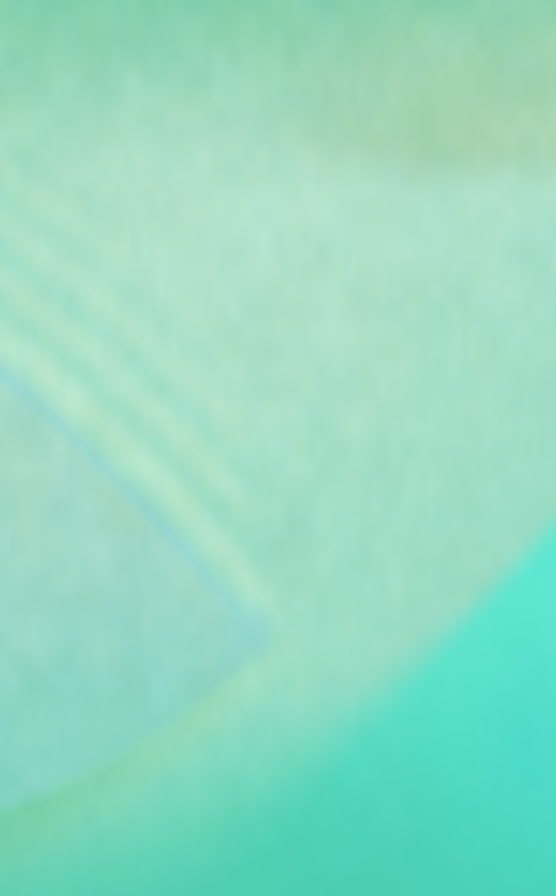
This background is drawn by a Shadertoy shader. Its source:

```glsl
#define TOP_GREEN vec3(0.51, 0.81, 0.67)
#define PALE_MINT vec3(0.69, 0.88, 0.79)
#define COOL_MINT vec3(0.60, 0.86, 0.77)
#define WARM_SAND vec3(0.64, 0.82, 0.68)
#define RIDGE_LIGHT vec3(0.71, 0.90, 0.79)
#define EDGE_BLUE vec3(0.56, 0.84, 0.82)
#define LEAF_GREEN vec3(0.46, 0.81, 0.66)
#define BAND_TIP vec3(0.63, 0.87, 0.75)
#define BRIGHT_AQUA vec3(0.39, 0.91, 0.82)
#define DEEP_AQUA vec3(0.29, 0.81, 0.70)
#define RIDGE_PERIOD 0.063
#define GRAIN 0.034

float hash(vec2 p) {
    return fract(sin(dot(p, vec2(127.1, 311.7))) * 43758.5453);
}

float noise(vec2 p) {
    vec2 cell = floor(p), f = fract(p);
    f = f * f * (3.0 - 2.0 * f);
    float low = mix(hash(cell), hash(cell + vec2(1, 0)), f.x);
    float high = mix(hash(cell + vec2(0, 1)), hash(cell + vec2(1, 1)), f.x);
    return mix(low, high, f.y);
}

// Soft bell of the given half width
float bell(float d, float width) {
    d /= width;
    return exp(-d * d);
}

// Height of a quadratic curve at x
float curve(float x, vec3 k) {
    return k.x + x * (k.y + x * k.z);
}

vec3 backdrop(vec2 uv) {
    vec3 col = mix(COOL_MINT, PALE_MINT, smoothstep(0.15, 0.68, uv.y - 0.12 * uv.x));
    col = mix(col, TOP_GREEN, smoothstep(0.79, 1.04, uv.y));
    // Cooler side margins
    col = mix(col, COOL_MINT, 0.5 * smoothstep(0.55, 1.05, uv.x) * smoothstep(0.9, 0.6, uv.y));
    col = mix(col, TOP_GREEN, 0.35 * smoothstep(0.3, 0.0, uv.x) * smoothstep(0.6, 0.95, uv.y));
    // Sandy patch with a rim that sags in the middle
    float sag = uv.x - 0.82;
    float sandRim = 0.795 + 0.3 * sag * sag + 0.02 * (noise(uv * vec2(9.0, 4.0)) - 0.5);
    float sand = smoothstep(-0.02, 0.04, uv.y - sandRim) * smoothstep(1.08, 0.84, uv.y);
    return mix(col, WARM_SAND, 0.85 * sand * smoothstep(0.35, 0.8, uv.x));
}

// Diagonal ridges that spread apart toward their rounded right ends
vec3 addRidges(vec3 col, float offset, float x) {
    float period = RIDGE_PERIOD + 0.035 * x;
    float wave = 0.5 + 0.5 * cos(6.2832 * (offset - 0.035 - 0.03 * x) / period);
    float fade = smoothstep(0.0, 0.02, offset) * smoothstep(0.34, 0.1, offset);
    fade *= smoothstep(0.5, 0.41, x);
    return mix(col, mix(COOL_MINT + 0.01, RIDGE_LIGHT, wave), 0.65 * fade);
}

void mainImage(out vec4 fragColor, in vec2 fragCoord) {
    vec2 uv = fragCoord / iResolution.xy;
    float above = uv.y - curve(uv.x, vec3(0.59, -0.52, -0.25));
    float lower = uv.y - curve(uv.x, vec3(0.095, 0.23, 0.30));
    float shore = uv.y - curve(uv.x, vec3(0.04, 0.03, 0.35));

    vec3 col = addRidges(backdrop(uv), above, uv.x);

    // Bright crest that runs along the wedge to its tip
    float crest = bell(above - 0.035 - 0.03 * uv.x, 0.02) * smoothstep(0.55, 0.47, uv.x);
    col = mix(col, RIDGE_LIGHT, 0.4 * crest);

    // Aqua corner, soft on the left and crisper on the right
    float softness = mix(0.13, 0.028, smoothstep(0.2, 0.9, uv.x));
    vec3 aqua = mix(DEEP_AQUA, BRIGHT_AQUA, smoothstep(0.02, 0.42, uv.y + 0.06 * uv.x));
    aqua = mix(aqua, vec3(0.29, 0.86, 0.80), 0.6 * bell(length(uv - vec2(1.0, 0.14)), 0.18));
    col = mix(col, aqua, smoothstep(softness, -softness, shore));
    // Faint halo just outside the shore
    vec3 halo = mix(LEAF_GREEN, aqua, 0.5);
    col = mix(col, halo, 0.35 * smoothstep(0.2, 0.0, shore) * smoothstep(0.75, 0.3, uv.x));

    // Wedge on the left
    float wedge = smoothstep(0.012, -0.012, above) * smoothstep(-0.01, 0.01, lower);
    vec3 wedgeCol = mix(vec3(0.52, 0.83, 0.77), vec3(0.64, 0.85, 0.78), smoothstep(0.1, 0.46, uv.y));
    col = mix(col, wedgeCol, wedge);

    // Blue line on the upper edge, pooling at the tip
    float line = bell(above + 0.004, 0.012) * smoothstep(0.5, 0.44, uv.x);
    float pool = bell(length((uv - vec2(0.455, 0.297)) * vec2(0.62, 1.0)), 0.028);
    col = mix(col, EDGE_BLUE, max(0.6 * line, 0.6 * pool));

    // Green band under the wedge, firm above and soft below
    float width = mix(0.065, 0.028, smoothstep(0.0, 0.45, uv.x));
    float below = lower + 0.014;
    float band = bell(below, below > 0.0 ? 0.015 : width) * smoothstep(0.6, 0.42, uv.x);
    col = mix(col, mix(LEAF_GREEN, BAND_TIP, smoothstep(0.0, 0.5, uv.x)), 0.85 * band);

    // Mottling, upright fibres and a small tint drift
    float mottle = noise(uv * vec2(17.0, 21.0)) + 0.7 * noise(uv * vec2(38.0, 46.0) + 9.0) - 0.85;
    float fibre = noise(uv * vec2(80.0, 30.0) + 5.0) - 0.5;
    float tint = noise(uv * vec2(24.0, 26.0) + 31.0) - 0.5;
    float calm = mix(0.35, 1.0, smoothstep(-0.1, 0.15, shore));
    col += GRAIN * calm * ((mottle + 0.4 * fibre) * vec3(1.0, 0.6, 0.7) + tint * vec3(0.5, 0.0, -0.5));

    fragColor = vec4(col, 1.0);
}
```
